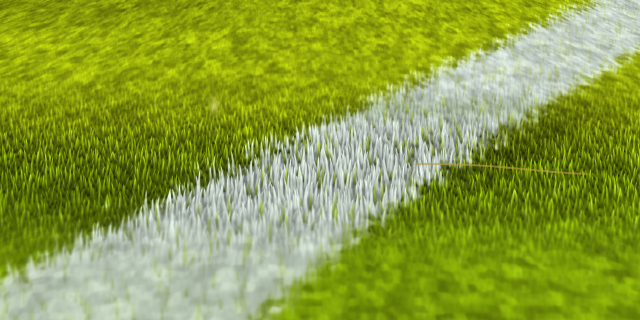
Write a WebGL 2 fragment shader that draws this texture.

```glsl
#version 300 es
precision highp float;
// Sunlit turf with a painted white line running diagonally, sharp only in a middle band.
uniform vec2 u_resolution;
out vec4 fragColor;

const float HORIZON = 1.47;
const float FOCUS_Y = 0.47;
const float ROWS = 60.0;
const float BLADES = 70.0;

float hash(vec2 p) {
  vec3 h = fract(vec3(p.xyx) * 0.1031);
  h += dot(h, h.yzx + 33.33);
  return fract((h.x + h.y) * h.z);
}

float bump(float x, float center, float width) {
  float d = (x - center) / width;
  return exp(-d * d);
}

// Smooth cellular noise: random levels blended around scattered points
float softCells(vec2 p) {
  vec2 sum = vec2(0.0);
  for (int i = 0; i < 9; i++) {
    vec2 id = floor(p) + vec2(i % 3 - 1, i / 3 - 1);
    vec2 d = p - id - 0.2 - 0.6 * vec2(hash(id), hash(id + 57.0));
    sum += vec2(hash(id + 19.0), 1.0) * exp(-5.0 * dot(d, d));
  }
  return sum.x / sum.y;
}

float rightEdge(float y) { return 0.83 + y + 0.47 * y * y; }

// Horizontal distance into the painted line, negative outside
float lineDepth(vec2 p) {
  float leftEdge = -0.2 + 1.95 * p.y + 0.13 * p.y * p.y;
  return min(p.x - leftEdge, rightEdge(p.y) - p.x);
}

vec3 grassTone(vec2 p) {
  vec3 tone = mix(vec3(0.50, 0.63, 0.03), vec3(0.62, 0.70, 0.04), smoothstep(0.42, 0.72, p.y));
  float leftSide = 1.0 - smoothstep(0.5, 1.1, p.x);
  tone *= 1.0 - 0.16 * leftSide * bump(p.y, 0.3, 0.18);
  tone *= 1.0 - 0.25 * bump(p.x, rightEdge(p.y) + 0.1, 0.16) * bump(p.y, 0.56, 0.13);
  return tone * (1.0 - 0.15 * smoothstep(0.85, 1.0, p.y) * leftSide);
}

vec3 paintTone(vec2 p) {
  vec3 tone = mix(vec3(0.72, 0.78, 0.70), vec3(0.79, 0.84, 0.80), smoothstep(0.05, 0.4, p.y));
  return mix(tone, vec3(0.66, 0.74, 0.58), 0.6 * bump(p.y, 0.66, 0.03));
}

void main() {
  vec2 p = gl_FragCoord.xy / u_resolution * vec2(2.0, 1.0);
  float depth = HORIZON - p.y;
  vec2 ground = vec2((p.x - 1.0) / depth, -log(depth));
  float blur = smoothstep(0.03, 0.36, abs(p.y - FOCUS_Y));

  // Soft patches of light and the ground beneath the blades
  float patches = softCells(ground * vec2(20.0, 34.0)) - 0.5;
  float flecks = softCells(ground * vec2(48.0, 62.0) + 11.0) - 0.5;
  float wander = 0.06 * patches + 0.05 * flecks;
  float mask = smoothstep(-0.06, 0.06, lineDepth(p) + wander);
  vec3 col = mix(grassTone(p), paintTone(p), mask) * mix(0.6, 1.0, blur);

  // Blades, painted from the far rows to the near ones
  for (int j = 2; j >= -4; j--) {
    float row = floor(ground.y * ROWS) + float(j);
    float rowDepth = exp(-row / ROWS);
    float x = (p.x - 1.0) / rowDepth * BLADES + 9.0 * hash(vec2(row, 3.0));
    for (int k = -1; k <= 1; k++) {
      vec2 id = vec2(floor(x) + float(k), row);
      float r = hash(id);
      float lean = hash(id + 37.5) - 0.5;
      float shift = hash(id + 81.0);
      float rootY = HORIZON - rowDepth + (shift - 0.5) * 0.016;
      float t = (p.y - rootY) / ((0.02 + 0.035 * r) * rowDepth);
      float up = clamp(t, 0.0, 1.0);

      float halfWidth = 0.34 * (1.0 - 0.8 * up);
      float soft = 0.17 + 0.4 * blur;
      float side = abs(x - id.x - 0.2 - 0.6 * shift - lean * up * up);
      float cover = 1.0 - smoothstep(halfWidth - soft, halfWidth + soft, side);
      cover *= smoothstep(-0.3, 0.1, t) * (1.0 - smoothstep(0.85 - 0.3 * blur, 1.1, t));

      float inside = lineDepth(vec2(p.x, rootY)) + wander + (r - 0.5) * 0.12 * (1.0 - 0.5 * blur);
      float painted = smoothstep(-0.05, 0.05, inside);
      painted *= 1.0 - 0.75 * step(hash(id + 143.0), 0.17) * (1.0 - 0.6 * blur);
      float shade = mix(mix(0.35, 1.3, up) * (0.72 + 0.5 * r), 1.0, 0.8 * blur);
      vec3 green = grassTone(p) * shade;
      green += vec3(0.14, 0.13, 0.16) * step(0.88, shift) * up * (1.0 - 0.6 * blur);
      vec3 white = paintTone(p) * mix(0.72 + 0.3 * up + 0.2 * r, 1.0, 0.7 * blur);
      col = mix(col, mix(green, white, painted), cover);
    }
  }
  col *= 1.0 + (0.32 * patches + 0.3 * flecks) * mix(1.0, 0.55, mask) * mix(0.7, 1.0, blur);

  // Dry straw lying to the right, and two pale out-of-focus tufts
  float along = (p.x - 1.28) / 0.58;
  float strawY = 0.487 - 0.026 * along + 0.006 * sin(along * 5.0);
  float straw = 1.0 - smoothstep(0.001, 0.005, abs(p.y - strawY));
  straw *= smoothstep(0.0, 0.05, along) * (1.0 - smoothstep(0.9, 1.0, along));
  col = mix(col, vec3(0.72, 0.60, 0.27), 0.65 * straw);
  col = mix(col, vec3(0.82, 0.82, 0.45), 0.7 * bump(p.x, 0.67, 0.013) * bump(p.y, 0.67, 0.022));
  col = mix(col, vec3(0.86, 0.90, 0.86), 0.8 * bump(p.x, 0.10, 0.022) * bump(p.y, 0.146, 0.028));

  fragColor = vec4(clamp(col, 0.0, 1.0), 1.0);
}
```
